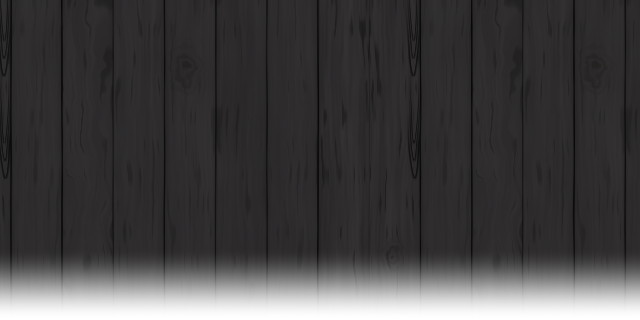
A WebGL 2 fragment shader for this texture:

```glsl
#version 300 es
precision highp float;
// Dark vertical wood planks that fade to white along the bottom edge.
// Planks repeat by floor/fract in a cycle of eight; stretched noise makes the
// grain, bent around knots, with nested pointed loops on one plank per cycle.

#define PITCH 0.16          // plank width, canvas height = 1
#define FIRST_SEAM 0.034    // position of the first seam
#define CYCLE 8.0           // planks before the pattern repeats
#define SEAM_HALF 0.0022    // half width of a seam
#define GRAIN 0.042         // brightness range of the grain
#define FADE_TOP 0.225      // height where the white fade begins
#define WOOD vec3(0.180, 0.173, 0.178)
#define GAP vec3(0.035, 0.032, 0.034)
#define KNOT_TINT vec3(0.125, 0.118, 0.108)

uniform vec2 u_resolution;
out vec4 fragColor;

// Darkness of the seam on the left of each plank in the cycle
const float seamDepth[8] = float[8](0.95, 0.95, 0.5, 0.9, 0.75, 0.65, 0.95, 0.2);

float hash(vec2 p) {
  return fract(sin(dot(p, vec2(127.1, 311.7))) * 43758.5453);
}

float noise(vec2 p) {
  vec2 i = floor(p), f = fract(p);
  f = f * f * (3.0 - 2.0 * f);
  return mix(mix(hash(i), hash(i + vec2(1, 0)), f.x),
             mix(hash(i + vec2(0, 1)), hash(i + vec2(1, 1)), f.x), f.y);
}

float fbm(vec2 p) {
  float sum = 0.0, amp = 0.5;
  for (int i = 0; i < 4; i++) {
    sum += amp * noise(p);
    p = p * 2.03 + 7.1;
    amp *= 0.5;
  }
  return sum;
}

// Nested pointed loops, opening upward from two tips
float loops(vec2 q, float px) {
  float ink = 0.0;
  for (int i = 0; i < 6; i++) {
    float nest = float(i % 3);
    float tip = (i < 3 ? 0.445 : 0.765) + nest * 0.055;
    float x = q.x - 0.138 + 0.009 * (noise(vec2(q.y * 9.0, 4.0)) - 0.5);
    float steep = 420.0 + 260.0 * nest;
    float rise = q.y - tip - steep * x * x;
    float d = abs(rise) / length(vec2(1.0, 2.0 * steep * x));
    float reach = smoothstep(0.24, 0.06, q.y - tip);
    float width = 0.0017 / (1.0 + 0.5 * nest);
    ink = max(ink, reach * (1.0 - smoothstep(width - px * 0.5, width + px, d)));
  }
  return ink;
}

void main() {
  vec2 p = gl_FragCoord.xy / u_resolution * vec2(2.0, 1.0);
  float px = 1.0 / u_resolution.y;

  // Plank index and position inside the plank
  float wobble = 0.002 * (noise(vec2(p.y * 6.0, floor(p.x / PITCH + 0.3))) - 0.5);
  float s = (p.x + wobble - FIRST_SEAM) / PITCH;
  float id = mod(floor(s), CYCLE);
  vec2 q = vec2(fract(s) * PITCH, p.y);
  float seed = id * 17.3;

  // Knots on two planks push the grain aside
  float hasKnot = (id == 3.0 || id == 7.0) ? 1.0 : 0.0;
  vec2 center = id == 3.0 ? vec2(0.068, 0.785) : vec2(0.070, 0.200);
  vec2 k = (q - center) / (id == 3.0 ? vec2(0.045, 0.075) : vec2(0.030, 0.045));
  k += 0.9 * (vec2(fbm(q * 30.0), fbm(q * 30.0 + 9.0)) - 0.47);
  float knot = hasKnot * exp(-dot(k, k));
  float bend = 0.022 * knot * k.x;

  // Slow waviness, strongest on the second plank, and three scales of grain
  float wave = (fbm(vec2(q.x * 9.0 + seed, q.y * 5.0)) - 0.47) * (id == 1.0 ? 0.10 : 0.03);
  float gx = q.x + wave - bend;
  float fine = noise(vec2(gx * 170.0 + seed, q.y * 7.0 + id)) - 0.5;
  float broad = fbm(vec2(gx * 45.0 + seed, q.y * 2.2)) - 0.47;
  float patches = fbm(vec2(q.x * 12.0 + seed, q.y * 6.0)) - 0.47;
  float contrast = id >= 6.0 ? 1.35 : 0.6 + 0.4 * hash(vec2(id, 3.0));
  float shade = GRAIN * contrast * (0.5 * fine + 0.8 * broad) + 0.02 * patches;
  shade += 0.008 * (hash(vec2(id, 8.0)) - 0.5);
  vec3 color = WOOD + shade;

  // Thin dark pores along the grain
  float pore = noise(vec2(gx * 120.0 + seed, q.y * 11.0));
  color *= 1.0 - 0.22 * contrast * smoothstep(0.72, 0.95, pore);

  // Knot rings and loop lines
  float rings = 0.5 + 0.5 * sin(length(k) * 13.0 + 3.0 * broad);
  color = mix(color, KNOT_TINT, knot * (0.25 + 0.5 * rings));
  if (id == 7.0) color = mix(color, GAP, 0.7 * loops(q, px));

  // Seams with a soft worn shadow
  float nearest = floor(s + 0.5);
  float d = abs(s - nearest) * PITCH;
  float depth = seamDepth[int(mod(nearest, CYCLE))];
  depth *= 0.8 + 0.3 * noise(vec2(p.y * 14.0, nearest));
  float line = 1.0 - smoothstep(SEAM_HALF - px * 0.5, SEAM_HALF + px * 0.5, d);
  color *= 1.0 - 0.22 * depth * exp(-d / 0.006);
  color = mix(color, GAP, min(depth, 1.0) * line);

  // White fade at the bottom
  float fade = 1.0 - smoothstep(0.0, FADE_TOP, p.y);
  fragColor = vec4(mix(color, vec3(1.0), fade), 1.0);
}
```
